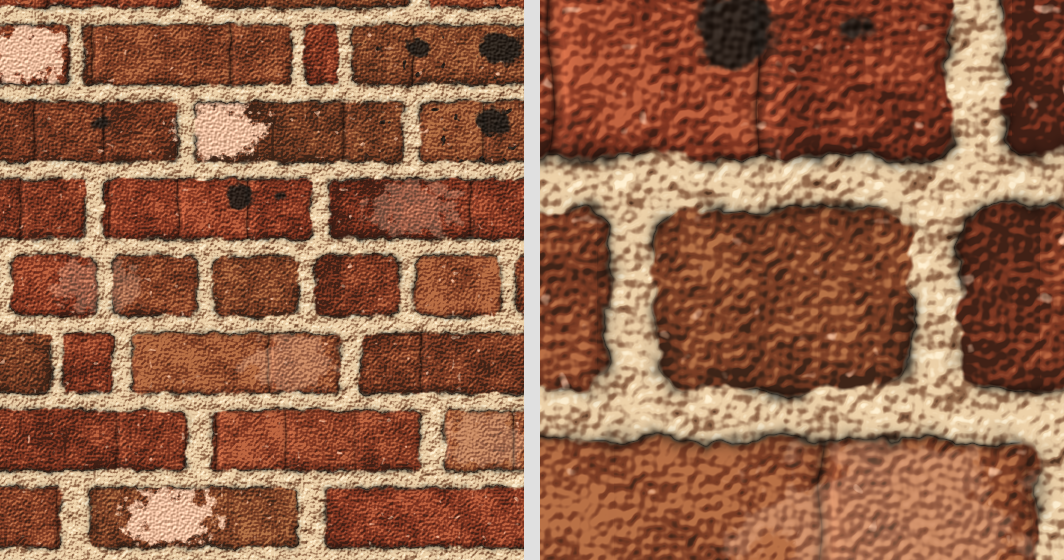
Left: the whole. Right: its middle third, enlarged.
Write a WebGL 1 fragment shader that draws this texture.

```glsl
precision highp float;
// Weathered red brick wall: seven courses in sandy mortar, with lime and soot stains.

uniform vec2 u_resolution;

float hash(vec2 p) {
  vec3 a = fract(vec3(p.xyx) * vec3(0.1031, 0.1030, 0.0973));
  a += dot(a, a.yzx + 33.33);
  return fract((a.x + a.y) * a.z);
}

// Gradient noise, roughly -0.7 to 0.7
float corner(vec2 cell, vec2 offset) {
  float angle = 6.2832 * hash(cell);
  return dot(vec2(cos(angle), sin(angle)), offset);
}

float noise(vec2 p) {
  vec2 i = floor(p), f = p - i;
  vec2 w = f * f * f * (f * (f * 6.0 - 15.0) + 10.0);
  vec2 e = vec2(0.0, 1.0);
  return mix(mix(corner(i, f), corner(i + e.yx, f - e.yx), w.x),
             mix(corner(i + e, f - e), corner(i + e.yy, f - e.yy), w.x), w.y);
}

float fbm(vec2 p) {
  float sum = 0.0, amp = 1.0;
  for (int i = 0; i < 4; i++) {
    sum += amp * noise(p);
    p = p * 2.1 + 17.3;
    amp *= 0.55;
  }
  return sum;
}

// Course layout: first brick, spacing, short closer's left edge, shift after it
vec4 courseLayout(float row) {
  if (row < 0.5) return vec4(-0.35, 2.95, 0.0, 0.0);
  if (row < 1.5) return vec4(1.087, 2.883, 3.951, 0.595);
  if (row < 2.5) return vec4(-0.39, 2.92, 0.0, 0.0);
  if (row < 3.5) return vec4(1.342, 2.93, 0.0, 0.0);
  if (row < 4.5) return vec4(0.151, 1.307, 0.0, 0.0);
  if (row < 5.5) return vec4(-2.032, 2.958, 0.822, 0.794);
  if (row < 6.5) return vec4(2.75, 3.015, 0.0, 0.0);
  return vec4(1.163, 3.062, 0.0, 0.0);
}

void main() {
  // One unit is one course; y runs downwards
  vec2 p = vec2(gl_FragCoord.x, u_resolution.y - gl_FragCoord.y) / u_resolution.y * 7.26;
  float row = floor(p.y + 0.791);
  vec4 layout = courseLayout(row);
  bool header = row == 4.0;
  float len = header ? 1.1 : 2.69;
  bool closer = layout.w > 0.0 && p.x > layout.z - 0.08 && p.x < layout.z + layout.w - 0.08;
  float x = p.x;
  if (layout.w > 0.0 && !closer && x > layout.z) x -= layout.w;
  float index = floor((x - layout.x + 0.5 * (layout.y - len)) / layout.y);
  vec2 local = vec2(x - layout.x - index * layout.y - 0.5 * len, fract(p.y + 0.791) - 0.5);
  vec2 halfSize = vec2(0.5 * len, 0.385);
  if (closer) {
    halfSize.x = 0.5 * layout.w - 0.08;
    local.x = p.x - layout.z - halfSize.x;
    index = 9.0;
  }
  vec2 id = vec2(index + 20.0, row + 5.0);

  // Rough rounded brick outline
  float radius = header ? 0.14 : 0.08;
  vec2 q = abs(local) - halfSize + radius;
  float d = length(max(q, 0.0)) + min(max(q.x, q.y), 0.0) - radius;
  d += 0.05 * noise(p * 3.5) + 0.035 * noise(p * 11.0) + 0.015 * noise(p * 26.0);
  float blur = 0.008 + 7.26 / u_resolution.y;
  float brick = smoothstep(blur, -blur, d);

  // Sandy mortar, lit from above
  float grain = noise(p * 26.0) - noise(p * 26.0 + vec2(0.25, 0.45));
  float lump = fbm(p * 7.0) - fbm(p * 7.0 + vec2(0.15, 0.4));
  float sand = 0.62 + 0.7 * grain + 0.5 * lump + 0.3 * fbm(p * 5.0 + 40.0);
  vec3 mortar = mix(vec3(0.58, 0.41, 0.29), vec3(0.93, 0.82, 0.66), smoothstep(0.1, 0.75, sand));
  mortar = mix(mortar, vec3(1.0, 0.94, 0.82), smoothstep(0.85, 1.25, sand));
  mortar = mix(mortar, vec3(0.29, 0.18, 0.11), smoothstep(0.12, -0.25, sand));

  // Fired clay: tone varies by brick, by panel and in the grain
  float panel = (local.x / len + 0.5) * 3.0 + 0.3 * (hash(id + 3.0) - 0.5);
  float tone = 0.5 + 0.36 * (hash(id) - 0.5) + 0.22 * (hash(id + floor(panel) * 7.0) - 0.5);
  tone += 0.38 * fbm(p * 2.4) + 0.3 * noise(p * 9.0 + 9.0) + 0.75 * grain;
  tone -= 0.3 * smoothstep(-0.13, 0.0, d) * smoothstep(-0.2, 0.3, local.y + 0.3 * noise(p * 4.0));
  vec3 clay = mix(vec3(0.25, 0.13, 0.09), vec3(0.49, 0.22, 0.14), smoothstep(0.0, 0.45, tone));
  clay = mix(clay, vec3(0.73, 0.41, 0.27), smoothstep(0.45, 0.95, tone));
  clay *= mix(vec3(1.04, 0.94, 0.92), vec3(0.98, 1.12, 1.05), hash(id + 11.0));

  // Vertical press marks on the long bricks
  float seam = floor(panel + 0.5);
  float seamX = (panel - seam) * len / 3.0 + 0.03 * noise(p * 5.0);
  float seamOn = (header || closer) ? 0.0 : smoothstep(0.25, 0.6, hash(id + seam * 13.0));
  clay *= 1.0 - 0.6 * seamOn * exp(-abs(seamX) * 55.0);
  clay += vec3(0.12, 0.07, 0.05) * seamOn * exp(-abs(seamX - 0.06) * 30.0);

  // Pale flecks and lime stains, one drifting stain per course
  float rough = fbm(p * 5.0 + 70.0);
  float lime = 0.6 * smoothstep(0.42, 0.62, noise(p * 12.0) + 0.3 * rough);
  for (int i = 0; i < 7; i++) {
    float n = float(i);
    vec2 center = vec2(mod(0.35 + 2.5 * n, 6.575), 0.7 + n);
    float reach = length((p - center) / vec2(0.62, 0.42)) + 0.65 * rough;
    float strength = abs(n - 3.5) > 2.0 ? 0.95 : 0.3;
    lime = max(lime, strength * smoothstep(1.0, 0.75, reach));
  }
  clay = mix(clay, vec3(0.93, 0.75, 0.63) + 0.35 * grain, lime);

  // Soot blotches on the upper courses, with small specks to the right
  float speck = noise(p * 6.0 + 31.0) + 0.2 * noise(p * 18.0);
  float soot = smoothstep(0.4, 0.48, speck) * smoothstep(4.3, 5.0, p.x) * step(p.y, 2.3);
  for (int i = 0; i < 6; i++) {
    float n = float(i);
    float swing = 1.6 * cos(3.14159 * n) * min(0.5 * n, 1.0);
    vec2 center = vec2(6.5 - 0.9 * n - swing, 0.63 + 0.95 * mod(n, 3.0));
    float reach = length((p - center) * vec2(0.9, 1.15)) + 0.08 * rough;
    soot = max(soot, smoothstep(0.03, -0.03, reach - 0.24 + 0.035 * n));
  }
  clay = mix(clay, vec3(0.12, 0.11, 0.095) + 0.12 * grain, 0.9 * soot);

  // Broken shadow line where mortar meets brick
  vec3 color = mix(mortar, clay, brick);
  float crack = exp(-abs(d - 0.005) * 50.0) * smoothstep(-0.25, 0.25, noise(p * 4.0 + 5.0) + 0.5 * abs(local.y));
  color *= 1.0 - 0.75 * crack;
  gl_FragColor = vec4(clamp(color, 0.0, 1.0), 1.0);
}
```
